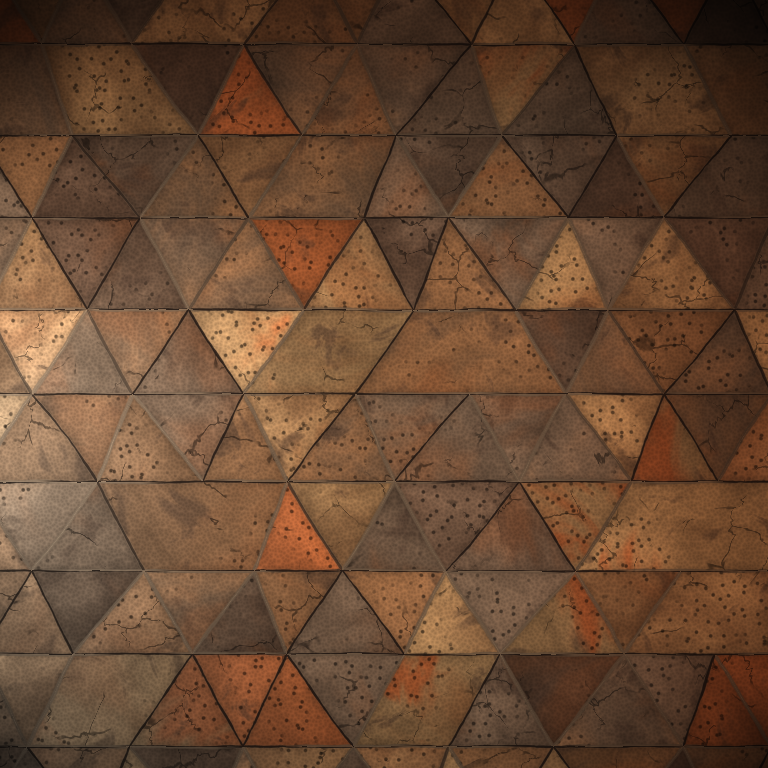
Reproduce this texture procedurally as a three.js fragment shader.

```glsl
varying vec2 vUv;

float hash(vec2 p) {
  return fract(sin(dot(p, vec2(127.1, 311.7))) * 43758.55);
}

// Distances to the nearest and second nearest cell point
vec2 cellular(vec2 p) {
  vec2 cell = floor(p), near = vec2(8.0);
  for (int j = -1; j <= 1; j++)
    for (int i = -1; i <= 1; i++) {
      vec2 c = cell + vec2(float(i), float(j));
      float d = distance(p, c + vec2(hash(c), hash(c + 37.3)));
      near = d < near.x ? vec2(d, near.x) : vec2(near.x, min(near.y, d));
    }
  return near;
}

// Layered, folded sines, about -1 to 1
float mottle(vec2 p) {
  float sum = 0.0, amp = 0.6;
  for (int i = 0; i < 6; i++) {
    p = mat2(0.8, 0.6, -0.6, 0.8) * p * 1.7 + sin(p.yx * 1.3) * 0.7;
    sum += amp * sin(p.x) * sin(p.y);
    amp *= 0.68;
  }
  return sum;
}

float vertexShift(float k, float level) {
  return (hash(vec2(k, level + 20.0)) - 0.5) * 0.5;
}

vec3 clayColor(float pick) {
  vec3 c = mix(vec3(0.33, 0.235, 0.175), vec3(0.42, 0.325, 0.25), smoothstep(0.0, 0.3, pick));
  c = mix(c, vec3(0.49, 0.33, 0.21), smoothstep(0.3, 0.5, pick));
  c = mix(c, vec3(0.58, 0.43, 0.28), smoothstep(0.6, 0.8, pick));
  return mix(c, vec3(0.55, 0.29, 0.155), smoothstep(0.84, 0.9, pick));
}

void main() {
  vec2 uv = vUv;
  vec2 wobble = 0.0012 * vec2(mottle(uv * 16.0), mottle(uv * 16.0 + 9.0));

  // Rows of alternating triangles on a shifted lattice
  float v = (uv.y + wobble.y) * 8.8 - 0.275 + 0.03 * sin(uv.y * 23.0 + 1.0);
  float row = floor(v), f = v - row, odd = mod(row, 2.0);
  float u = (uv.x + wobble.x) * 14.4 + 0.4 + odd;
  float first = floor(u) - 5.0, tile = first;
  float slantDist = 1.0, slantTone = 0.0;
  for (int i = 0; i < 8; i++) {
    float k = first + float(i);
    float down = 1.0 - mod(k, 2.0);
    float top = k + 1.0 - down, bottom = k + down;
    top += vertexShift(top - odd, row + 1.0);
    bottom += vertexShift(bottom - odd, row);
    float side = u - mix(bottom, top, f);
    float tone = hash(vec2(k + 5.0, row * 3.0 + 2.0));
    if (tone > 0.13) {  // the rest merge into wider tiles
      if (side > 0.0) tile = k;
      if (abs(side) * 0.059 < slantDist) {
        slantDist = abs(side) * 0.059;
        slantTone = tone;
      }
    }
  }
  float rowDist = min(f, 1.0 - f) / 8.8;
  float edge = min(slantDist, rowDist);
  vec2 id = vec2(tile, row);

  // Fired clay, different on each tile
  vec2 p = uv + vec2(hash(id + 3.0), hash(id + 8.0)) * 7.0;
  float cloud = mottle(p * 9.0), stain = mottle(p * 21.0 + 4.0);
  vec3 color = clayColor(clamp(hash(id + 1.7) + 0.07 * cloud, 0.0, 1.0));
  color *= 0.9 + 0.25 * hash(id + 11.0);
  color *= 1.0 + 0.17 * cloud + 0.09 * stain;
  color = mix(color, vec3(0.25, 0.18, 0.14), 0.5 * smoothstep(0.35, 1.0, stain - 0.3 * cloud));
  color = mix(color, vec3(0.54, 0.29, 0.15), 0.35 * smoothstep(0.1, 0.9, mottle(p * 6.0 + 2.0)));

  // Grain, pits and hairline cracks
  color *= 0.88 + 0.24 * cellular(uv * 230.0).x;
  float pit = 1.0 - smoothstep(0.07, 0.22, cellular(p * 62.0).x);
  color *= 1.0 - 0.5 * pit * smoothstep(-0.1, 0.5, cloud);
  vec2 vein = cellular(p * 17.0 + 0.3 * vec2(stain, cloud));
  float crack = 1.0 - smoothstep(0.012, 0.055, vein.y - vein.x);
  color *= 1.0 - 0.38 * crack * smoothstep(0.05, 0.5, mottle(p * 13.0 + 7.0));

  // Soiled rims, then pale or dark joints
  color *= 1.0 - 0.22 * exp(-edge * 190.0);
  float rowTone = 0.45 + 0.4 * sin(uv.x * 17.0 + row * 2.3 + 3.0 * uv.y);
  float pale = smoothstep(0.4, 0.7, rowDist < slantDist ? rowTone : slantTone);
  float wear = 0.0005 * mottle(uv * 45.0);
  float grout = 1.0 - smoothstep(0.0012, 0.0034, edge + wear);
  float gap = 1.0 - smoothstep(0.0004, 0.0022, abs(edge - 0.0012 * pale) + wear);
  color = mix(color, vec3(0.53, 0.43, 0.33), grout * (0.15 + 0.55 * pale));
  color = mix(color, vec3(0.11, 0.075, 0.06), gap * (0.85 - 0.6 * pale));

  // Side light from the left, cool below it, rusty to the right
  float gray = dot(color, vec3(0.3, 0.59, 0.11));
  float cool = (1.0 - smoothstep(0.0, 0.5, uv.x)) * (1.0 - smoothstep(0.4, 0.8, uv.y));
  color = mix(color, gray * vec3(1.08, 1.0, 0.88), 0.55 * cool);
  float warm = max(smoothstep(0.6, 1.0, uv.x), smoothstep(0.75, 1.0, uv.y));
  color *= mix(vec3(1.0), vec3(1.03, 0.89, 0.8), warm);
  vec2 q = (uv - vec2(0.03, 0.46)) * vec2(4.2, 4.4);
  float light = 1.08 - 0.55 * smoothstep(0.6, 1.03, uv.y);
  light *= 1.0 - 0.36 * smoothstep(0.6, 1.05, uv.x);
  light *= 0.7 + 0.3 * smoothstep(-0.05, 0.28, uv.y);
  light *= 1.0 - 0.55 * smoothstep(0.55, 0.75, distance(uv, vec2(0.5, 0.46)));
  light += 0.62 * exp(-dot(q, q));
  gl_FragColor = vec4(clamp(color * light, 0.0, 1.0), 1.0);
}
```
